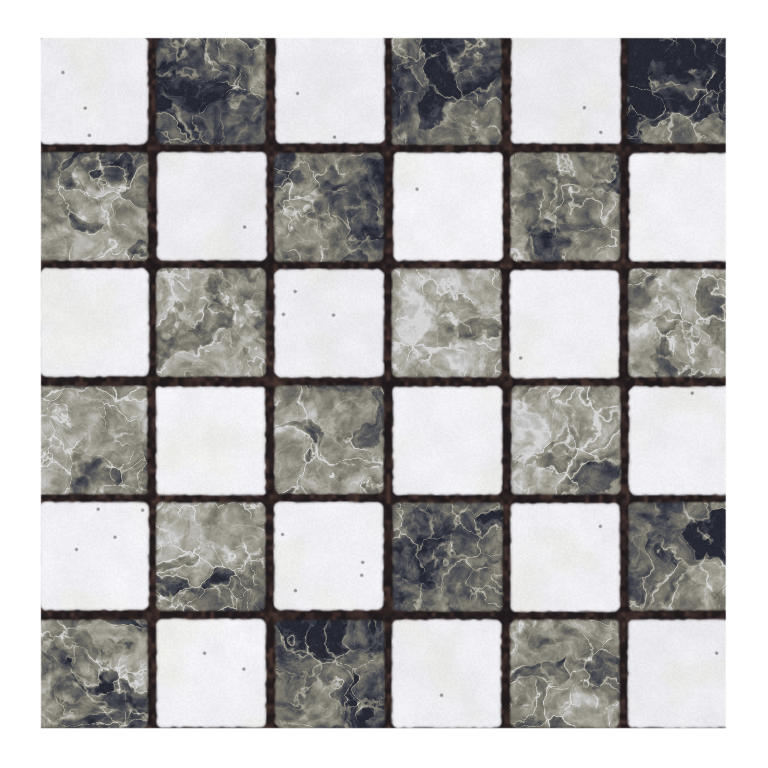
Give the GLSL for this pattern, as a WebGL 2 fragment shader.

```glsl
#version 300 es
precision highp float;
// Checkerboard of six by six tumbled stone tiles on a white ground.
// Rounded boxes form the tiles; warped noise and Voronoi edges make
// the veined grey marble, with a different tone and grain in each tile.
uniform vec2 u_resolution;
out vec4 fragColor;

float hash(vec2 p) {
    vec3 q = fract(vec3(p.xyx) * 0.1031);
    q += dot(q, q.yzx + 33.33);
    return fract((q.x + q.y) * q.z);
}

vec2 hash2(vec2 p) {
    return vec2(hash(p), hash(p + 71.7));
}

float noise(vec2 p) {
    vec2 i = floor(p), f = fract(p);
    f = f * f * (3.0 - 2.0 * f);
    return mix(mix(hash(i), hash(i + vec2(1, 0)), f.x),
               mix(hash(i + vec2(0, 1)), hash(i + 1.0), f.x), f.y);
}

float fbm(vec2 p) {
    float sum = 0.0, amp = 0.5;
    for (int k = 0; k < 5; k++) {
        sum += amp * noise(p);
        p = mat2(1.6, 1.2, -1.2, 1.6) * p + 17.3;
        amp *= 0.5;
    }
    return sum;
}

// Gap between the two nearest seeds, and the value of the nearest stone
vec2 fragments(vec2 p) {
    vec2 cell = floor(p);
    float near = 9.0, next = 9.0, shade = 0.0;
    for (int y = -1; y <= 1; y++)
    for (int x = -1; x <= 1; x++) {
        vec2 c = cell + vec2(x, y);
        float d = length(c + hash2(c) - p);
        if (d < near) { next = near; near = d; shade = hash(c + 5.3); }
        else next = min(next, d);
    }
    return vec2(next - near, shade);
}

float roundedBox(vec2 p, vec2 size, float radius) {
    vec2 q = abs(p) - size + radius;
    return length(max(q, 0.0)) + min(max(q.x, q.y), 0.0) - radius;
}

vec3 whiteStone(vec2 p, vec2 id) {
    vec3 color = vec3(0.93, 0.93, 0.95) + 0.025 * (hash(id) - 0.5);
    color += 0.05 * (fbm(p * 5.0 + id * 9.0) - 0.5);
    color -= vec3(0.01, 0.01, 0.04) * smoothstep(0.5, 0.75, fbm(p * 2.5 + id * 13.0));
    // Rare small pits
    vec2 g = p * 9.0 + id * 31.0, c = floor(g);
    float pit = length(fract(g) - 0.3 - 0.4 * hash2(c));
    return color - 0.35 * step(0.975, hash(c + 2.0)) * (1.0 - smoothstep(0.05, 0.2, pit));
}

vec3 greyMarble(vec2 p, vec2 id) {
    float seed = hash(id + 4.0), character = hash(id + 23.0);
    vec2 q = p + id * 19.0;
    vec2 warp = vec2(fbm(q * 3.5), fbm(q * 3.5 + 40.0)) - 0.5;
    float cloud = fbm(q * 2.2 + warp * 1.8);
    float grain = fbm(q * 14.0 + warp * 3.0);
    vec2 stones = fragments(q * mix(2.2, 5.0, character) + warp * 2.2);

    // The fourth row is palest and the top rows darkest
    float tone = 0.39 + 0.15 * exp(-pow(id.y - 2.9, 2.0)) + 0.13 * seed - 0.07 * step(3.5, id.y);
    tone += 0.75 * (cloud - 0.48) + 0.35 * (grain - 0.48);
    tone -= 0.17 * smoothstep(0.55, 0.95, stones.y) * smoothstep(0.02, 0.2, stones.x);

    // Pale veins: cracks round the fragments, then a few long streaks
    float crack = (1.0 - smoothstep(0.0, 0.09, stones.x)) * smoothstep(0.36, 0.6, fbm(q * 4.0 + 8.0));
    float angle = 6.28 * seed;
    float across = dot(p, vec2(cos(angle), sin(angle))) + 0.9 * warp.x;
    float streak = 1.0 - smoothstep(0.0, 0.035, abs(across - 0.3 * (character - 0.5)));
    float fine = 1.0 - smoothstep(0.0, 0.05, abs(fbm(q * 6.0 + warp) - 0.5));
    tone += 0.24 * crack + 0.22 * streak * smoothstep(0.3, 0.6, grain) + 0.07 * fine;
    tone = clamp(tone, 0.17, 0.83);

    // Cool charcoal in the shadows, warm grey in the middle, neutral light
    vec3 tint = mix(vec3(-0.02, -0.01, 0.03), vec3(0.02, 0.01, -0.035), smoothstep(0.25, 0.5, tone));
    return tone + tint * (1.0 - smoothstep(0.6, 0.8, tone));
}

void main() {
    vec2 uv = gl_FragCoord.xy / u_resolution;
    float pixel = 1.0 / min(u_resolution.x, u_resolution.y);

    // Tile grid, with slight shifts from tile to tile
    vec2 grid = (uv - vec2(0.045, 0.047)) / vec2(0.1535, 0.152);
    vec2 id = floor(grid);
    vec2 p = fract(grid) - 0.5 - 0.016 * (hash2(id + 61.0) - 0.5);
    bool dark = mod(id.x + id.y, 2.0) < 0.5;
    float edge = roundedBox(p, vec2(0.465), 0.035 + 0.03 * hash(id + 3.0));
    edge += 0.012 * (noise(grid * 22.0) - 0.5);

    // Brown-black grout with reddish flecks
    float fleck = noise(uv * vec2(170.0, 150.0));
    vec3 color = mix(vec3(0.12, 0.10, 0.11), vec3(0.30, 0.22, 0.20), fleck * fleck);

    // Stone with a worn, softly shaded rim
    vec3 stone = dark ? greyMarble(p, id) : whiteStone(p, id);
    stone *= 1.0 - 0.12 * smoothstep(-0.03, 0.0, edge);
    stone += 0.025 * (hash(floor(uv * 400.0)) - 0.5);
    float soft = 0.008 + 4.0 * pixel;
    color = mix(stone, color, smoothstep(-soft, soft, edge));

    // Trimmed sheet on the white ground
    float sheet = roundedBox(uv - vec2(0.4992, 0.5012), vec2(0.4458, 0.4492), 0.001);
    color = mix(color, vec3(1.0), smoothstep(-pixel, pixel, sheet));
    fragColor = vec4(color, 1.0);
}
```
